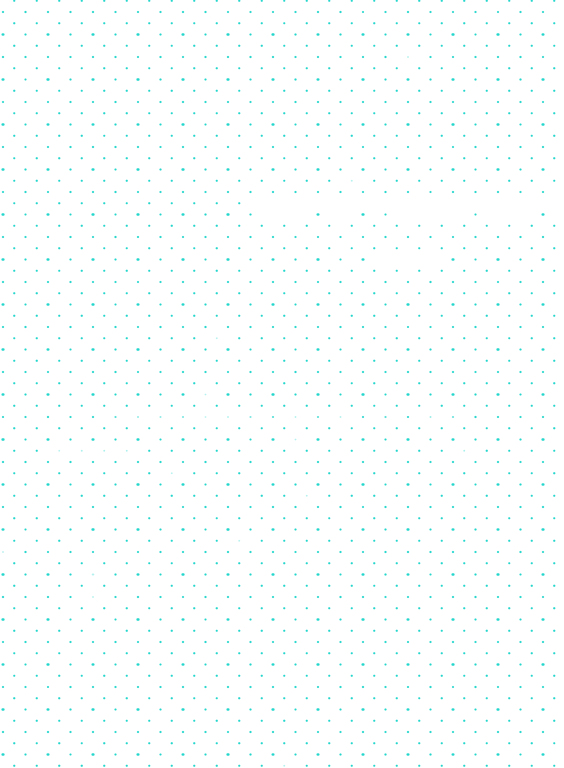
Reproduce this pattern procedurally as a Shadertoy shader.

```glsl
// Staggered grid of tiny turquoise dots on white, with a few worn or missing dots.

const vec3 PAPER = vec3(1.0);
const vec3 INK = vec3(0.14, 0.84, 0.80);
const float STEP = 7.5 / 512.0;                  // half the dot pitch, in canvas heights
const vec2 ORIGIN = vec2(2.0, 0.5) / 512.0;      // grid corner, measured from the top left
const vec2 SMALL_DOT = vec2(0.70, 0.68) / 512.0; // radii
const vec2 LARGE_DOT = vec2(1.02, 0.84) / 512.0;

float hash(vec2 p) {
    return fract(sin(dot(p, vec2(127.1, 311.7))) * 4375.85);
}

// 1 on the given row between two columns, otherwise 0
float rowSpan(vec2 cell, float row, float first, float last) {
    return step(abs(cell.y - row), 0.5) * step(first, cell.x) * step(cell.x, last);
}

// Nearest occupied grid node: column and row always sum to an odd number
vec2 nearestNode(vec2 q) {
    float row = floor(q.y + 0.5);
    float shift = 1.0 - mod(row, 2.0);
    float column = 2.0 * floor((q.x - shift) * 0.5 + 0.5) + shift;
    return vec2(column, row);
}

// Approximate signed distance to an ellipse
float ellipseDistance(vec2 p, vec2 radii) {
    float k = length(p / radii);
    return (k - 1.0) * min(radii.x, radii.y);
}

// Every second column of every fourth row carries a larger dot
vec2 dotRadii(vec2 cell) {
    float large = step(abs(mod(cell.y, 4.0) - 3.0), 0.5)
                * step(mod(cell.x, 4.0), 0.5);
    float jitter = 0.96 + 0.08 * hash(cell + 17.0);
    return mix(SMALL_DOT, LARGE_DOT, large) * jitter;
}

// Ink left on a dot: 1 is whole, 0 is gone
float inkLeft(vec2 cell) {
    float chance = hash(cell);
    float ink = mix(0.35, 1.0, step(0.012, chance));
    float thinRow = rowSpan(cell, 37.0, 9.0, 40.0);
    ink *= mix(1.0, 0.3 + 0.7 * chance, thinRow);
    float paleRow = rowSpan(cell, 40.0, 7.0, 43.0);
    ink *= mix(1.0, 0.4, paleRow * step(chance, 0.2));
    float bareRow = rowSpan(cell, 18.0, 22.0, 60.0) + rowSpan(cell, 23.0, 34.0, 38.0);
    float brokenRow = rowSpan(cell, 19.0, 23.0, 60.0) * step(0.45, chance);
    return ink * (1.0 - max(bareRow, brokenRow));
}

void mainImage(out vec4 fragColor, in vec2 fragCoord) {
    float pixel = 1.0 / iResolution.y;
    vec2 uv = vec2(fragCoord.x, iResolution.y - fragCoord.y) * pixel;

    // Locate the dot that owns this point
    vec2 q = (uv - ORIGIN) / STEP;
    vec2 cell = nearestNode(q);
    vec2 local = (q - cell) * STEP;

    // Worn dots both shrink and fade
    float ink = inkLeft(cell);
    vec2 radii = dotRadii(cell) * mix(0.7, 1.0, ink);
    float d = ellipseDistance(local, radii);
    float coverage = (1.0 - smoothstep(-0.7 * pixel, 0.7 * pixel, d)) * ink;

    fragColor = vec4(mix(PAPER, INK, coverage), 1.0);
}
```
